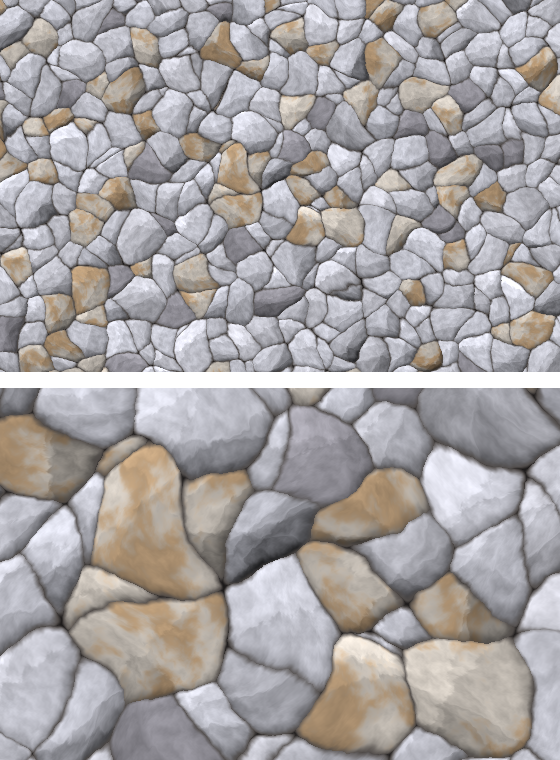
Top, the full canvas; bottom, a detail of the centre.
Give the GLSL for this texture, as a WebGL 1 fragment shader.

```glsl
precision highp float;
// A dry wall of broken limestone: pale blue-grey stones, some rusty, with dark gaps.
// Stones are cells of a weighted Voronoi diagram in a bent plane; each one gets
// chipped facets, a bevel lit from the upper left, and layered-sine mottling.

uniform vec2 u_resolution;

const float ROWS = 14.3;         // stones per canvas height
const float SIZE_SPREAD = 0.60;  // difference between large and small stones
const float JITTER = 1.0;
const float CORNER = 26.0;       // higher gives sharper corners
const float BEND = 0.16;         // broad distortion of the stone shapes
const float ROUGHNESS = 0.045;   // fine wobble of the outlines
const float GAP = -0.032;
const float GAP_SOFT = 0.085;
const float BEVEL = 0.17;
const float RUSTY_SHARE = 0.25;
const float DARK_SHARE = 0.09;
const vec2 LIGHT = vec2(-0.45, 0.89);

const vec3 PALE = vec3(0.755, 0.76, 0.80);
const vec3 GREY = vec3(0.69, 0.69, 0.72);
const vec3 SLATE = vec3(0.52, 0.51, 0.54);
const vec3 CREAM = vec3(0.73, 0.70, 0.66);
const vec3 OCHRE = vec3(0.60, 0.49, 0.36);
const vec3 CREVICE = vec3(0.31, 0.29, 0.28);
const vec3 SHADOW = vec3(0.11, 0.10, 0.10);

float hash(vec2 p) {
  vec3 q = fract(vec3(p.xyx) * 0.1031);
  q += dot(q, q.yzx + 33.33);
  return fract((q.x + q.y) * q.z);
}

vec2 hash2(vec2 p) {
  return vec2(hash(p + 17.3), hash(p + 71.9));
}

// Layered, rotated and bent sines, roughly -1 to 1.
float mottle(vec2 p) {
  float sum = 0.0;
  float amp = 0.5;
  for (int i = 0; i < 5; i++) {
    p = mat2(0.8, 0.6, -0.6, 0.8) * p * 1.75 + 2.7;
    sum += amp * sin(p.x + 1.6 * sin(p.y + sum));
    amp *= 0.62;
  }
  return sum;
}

vec2 site(vec2 cell) {
  return cell + 0.5 + JITTER * (hash2(cell) - 0.5);
}

// Power distance: larger weights claim more ground, edges stay straight.
float power(vec2 p, vec2 cell) {
  vec2 d = p - site(cell);
  float h = hash(cell + 5.7);
  return dot(d, d) - SIZE_SPREAD * h * h;
}

vec2 owner(vec2 p) {
  vec2 best = floor(p);
  float least = 100.0;
  for (int y = -2; y <= 2; y++) {
    for (int x = -2; x <= 2; x++) {
      vec2 cell = floor(p) + vec2(float(x), float(y));
      float d = power(p, cell);
      if (d < least) { least = d; best = cell; }
    }
  }
  return best;
}

// xy: direction to the nearby edges, z: smooth distance to the outline.
vec3 outline(vec2 p, vec2 cell) {
  vec2 centre = site(cell);
  float own = power(p, cell);
  float total = 0.0001;
  vec2 toward = vec2(0.0);
  for (int y = -2; y <= 2; y++) {
    for (int x = -2; x <= 2; x++) {
      if (x == 0 && y == 0) continue;
      vec2 other = cell + vec2(float(x), float(y));
      vec2 span = site(other) - centre;
      float len = max(length(span), 0.05);
      float pull = exp(-CORNER * (power(p, other) - own) / (2.0 * len));
      total += pull;
      toward += pull * span / len;
    }
  }
  return vec3(toward / total, -log(total) / CORNER);
}

// Light and dark planes split off by random straight breaks.
float facets(vec2 q, vec2 cell, float rough) {
  float shade = 0.0;
  for (int i = 0; i < 4; i++) {
    vec2 seed = cell + float(i) * 13.7;
    float angle = 6.2832 * hash(seed + 3.1);
    vec2 dir = vec2(cos(angle), sin(angle));
    float side = dot(q, dir) - 0.08 - 0.26 * hash(seed + 8.4) + 0.05 * rough;
    shade += smoothstep(-0.025, 0.025, side) * (0.13 * dot(dir, LIGHT) - 0.03);
  }
  return shade;
}

void main() {
  vec2 p = ROWS * gl_FragCoord.xy / u_resolution.y + 40.0;
  p += BEND * sin(p.yx * vec2(2.3, 1.9) + 1.7 * sin(p * 1.1));
  p += ROUGHNESS * vec2(mottle(p * 2.1), mottle(p.yx * 2.3 + 9.0));
  vec2 cell = owner(p);
  vec3 edge = outline(p, cell);
  vec2 q = p - site(cell);
  vec2 local = q + 30.0 * hash2(cell + 2.2);
  float patches = mottle(local * 1.5);
  float grain = mottle(local * 7.0);

  // Stone colour: grey to pale, a few slate, some stained with rust.
  vec3 stone = mix(GREY, PALE, clamp(0.2 + 0.8 * hash(cell + 6.6) + 0.2 * patches, 0.0, 1.0));
  stone = mix(stone, SLATE, 0.85 * step(hash(cell + 9.9), DARK_SHARE));
  float rusty = step(hash(cell + 4.4), RUSTY_SHARE);
  float stain = smoothstep(-0.2, 0.9, patches + 0.35 * grain + 0.8 * hash(cell + 1.5) - 0.3);
  stone = mix(stone, mix(CREAM, OCHRE, stain), 0.9 * rusty);

  // Relief: facets, bevelled rim and fine grain.
  float rim = 1.0 - smoothstep(0.0, BEVEL, edge.z);
  float light = 1.02 + facets(q, cell, grain) + 0.075 * grain + 0.03 * patches;
  light += rim * (0.17 * dot(edge.xy, LIGHT) - 0.11);
  stone *= light;

  // Joints vary in width and are deepest where several stones meet.
  float joint = edge.z + 0.018 * mottle(p * 1.3 + 5.0);
  float solid = smoothstep(GAP, GAP + GAP_SOFT, joint + 0.010 * grain);
  vec3 gap = mix(SHADOW, CREVICE, smoothstep(-0.045, -0.005, joint));
  gl_FragColor = vec4(mix(gap, stone, solid), 1.0);
}
```
